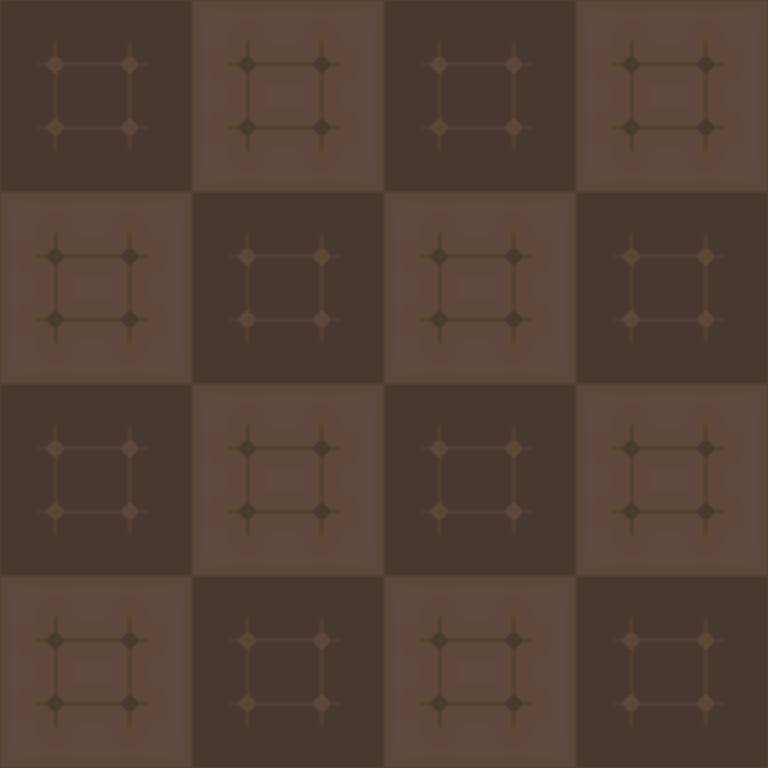
A three.js fragment shader for this pattern:

```glsl
// Two-tone brown checkerboard with a knotted, crossed-line square in every cell.
varying vec2 vUv;

const float CELLS = 4.0;                        // cells across and down
const vec3 DARK = vec3(0.288, 0.218, 0.188);
const vec3 LIGHT = vec3(0.372, 0.282, 0.236);
const vec3 OCHRE_SHIFT = vec3(-0.004, 0.006, -0.036);

// Lengths below are fractions of one cell.
const vec2 MOTIF_CENTER = vec2(0.482, 0.5);
const vec2 LINE_OFFSET = vec2(0.194, 0.164);    // lines from the motif center
const vec2 LINE_REACH = vec2(0.294, 0.300);     // half length of the lines
const float LINE_HALF_WIDTH = 0.010;
const float LINE_FADE = 0.035;                  // fading of the line ends
const float KNOT_RADIUS = 0.041;
const float SOFTNESS = 0.011;
const float SEAM_WIDTH = 0.020;
const float HALO_WIDTH = 0.045;

const float LINE_ON_LIGHT = 0.66;
const float LINE_ON_DARK = 0.48;
const float KNOT_OPACITY = 0.92;
const float PI = 3.14159265;

float hash(vec2 p) {
  vec3 q = fract(vec3(p.xyx) * 0.1031);
  q += dot(q, q.yzx + 33.33);
  return fract((q.x + q.y) * q.z);
}

// Square wave with soft flanks, positive in even cells.
vec2 softSquare(vec2 p) {
  return clamp(sin(PI * p) / (PI * SOFTNESS), -1.0, 1.0);
}

float fill(float d) {
  return 1.0 - smoothstep(-SOFTNESS, SOFTNESS, d);
}

// Line coverage from the distance across it and the distance along it.
float stroke(float across, float along, float reach) {
  return fill(across - LINE_HALF_WIDTH)
       * (1.0 - smoothstep(reach - LINE_FADE, reach + SOFTNESS, along));
}

// Diamond with rounded corners.
float knotDistance(vec2 p) {
  vec2 a = abs(p);
  return mix(length(a), (a.x + a.y) * 0.85, 0.4) - KNOT_RADIUS;
}

void main() {
  vec2 grid = vUv * CELLS;
  vec2 cell = mod(floor(grid), CELLS);
  vec2 local = fract(grid);

  // Checkerboard ground
  vec2 wave = softSquare(grid);
  float lightness = 0.5 + 0.5 * wave.x * wave.y;
  vec3 color = mix(DARK, LIGHT, lightness);

  // Ochre seam along the cell borders
  vec2 border = min(local, 1.0 - local);
  float seam = exp(-min(border.x, border.y) / SEAM_WIDTH);
  color += OCHRE_SHIFT * seam * mix(0.25, 0.85, lightness);

  // Four crossing lines and their warm halo
  vec2 p = local - MOTIF_CENTER;
  vec2 a = abs(p);
  vec2 off = abs(a - LINE_OFFSET);
  float upright = stroke(off.x, a.y, LINE_REACH.y);
  float level = stroke(off.y, a.x, LINE_REACH.x);
  vec2 outside = max(a - LINE_REACH, 0.0);
  float halo = max(exp(-length(vec2(off.x, outside.y)) / HALO_WIDTH),
                   exp(-length(vec2(off.y, outside.x)) / HALO_WIDTH));
  color += OCHRE_SHIFT * halo * mix(0.12, 0.65, lightness);

  vec3 ink = mix(LIGHT, DARK, lightness);
  float lineOpacity = mix(LINE_ON_DARK, LINE_ON_LIGHT, lightness);
  vec3 lineInk = ink + OCHRE_SHIFT * 0.7;
  color = mix(color, lineInk, max(upright * 0.9, level) * lineOpacity);

  // Knots, each with its own slight ochre tint
  vec2 corner = step(0.0, p);
  float tint = hash(cell * 2.0 + corner + 7.0);
  vec3 knotInk = ink + OCHRE_SHIFT * mix(tint, 0.1, lightness);
  color = mix(color, knotInk, fill(knotDistance(a - LINE_OFFSET)) * KNOT_OPACITY);

  gl_FragColor = vec4(color, 1.0);
}
```
